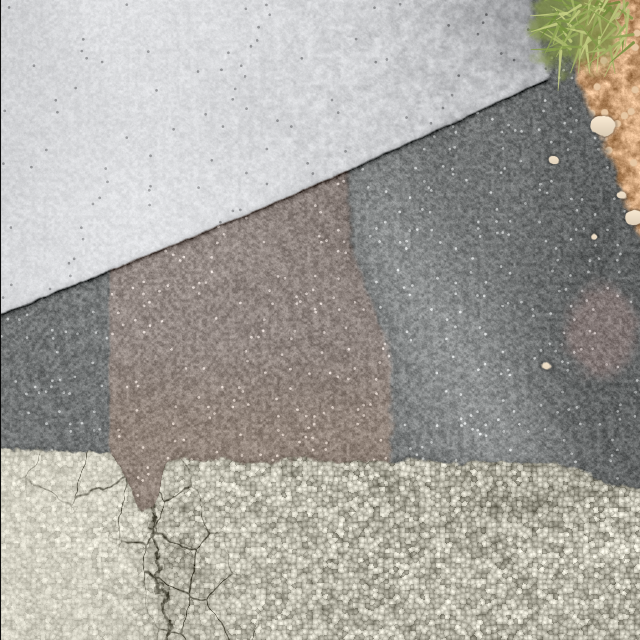
This texture is drawn by a Shadertoy shader. Its source:

```glsl
// Weathered pavement: pale slab, patched asphalt, cracked gravel and a grassy soil corner.
#define GRAIN_SCALE 230.0
#define GRAVEL_SCALE 125.0
#define CRACK_SCALE 17.0
#define CRACK_WIDTH 0.055
#define BLADE_COUNT 90
#define SLAB vec3(0.87, 0.875, 0.885)
#define ASPHALT vec3(0.455, 0.465, 0.465)
#define PATCH vec3(0.565, 0.525, 0.505)
#define GRAVEL vec3(0.715, 0.705, 0.65)
#define SOIL vec3(0.78, 0.61, 0.45)

float hash(vec2 p) {
  return fract(sin(dot(p, vec2(127.1, 311.7))) * 43758.5453);
}

float noise(vec2 p) {
  vec2 i = floor(p), f = fract(p);
  f = f * f * (3.0 - 2.0 * f);
  return mix(mix(hash(i), hash(i + vec2(1, 0)), f.x),
             mix(hash(i + vec2(0, 1)), hash(i + 1.0), f.x), f.y);
}

// Zero-centred layered noise
float fbm(vec2 p) {
  float sum = 0.0, amp = 0.5;
  for (int i = 0; i < 4; i++) {
    sum += amp * (noise(p) - 0.5);
    p = mat2(1.6, 1.2, -1.2, 1.6) * p + 7.3;
    amp *= 0.55;
  }
  return sum;
}

float edge(float d, float soft) {
  float w = max(soft, 0.7 / iResolution.y);
  return smoothstep(-w, w, d);
}

float blob(vec2 p, float x, float y, float w, float h) {
  vec2 q = (p - vec2(x, y)) / vec2(w, h);
  return exp(-dot(q, q));
}

// Nearest and second nearest cell distance, cell id
vec3 cells(vec2 p) {
  vec3 r = vec3(9, 9, 0);
  for (int k = 0; k < 9; k++) {
    vec2 c = floor(p) + vec2(k % 3 - 1, k / 3 - 1);
    float d = length(c + 0.15 + 0.7 * vec2(hash(c), hash(c + 41.0)) - p);
    if (d < r.x) r = vec3(d, r.x, hash(c + 17.0));
    else r.y = min(r.y, d);
  }
  return r;
}

// Crack network and main stem
float cracks(vec2 p, float rough) {
  vec2 bent = p + 0.035 * vec2(fbm(p * 17.0), fbm(p * 17.0 + 31.0));
  vec3 web = cells(bent * CRACK_SCALE * vec2(1, 0.7));
  float x = p.x - 0.235 - 0.45 * (0.22 - p.y);
  float zone = exp(-x * x / 0.006) + 0.55 * blob(p, 0.11, 0.26, 0.1, 0.06);
  float net = (1.0 - smoothstep(0.0, CRACK_WIDTH, web.y - web.x)) * smoothstep(0.15, 0.6, zone);
  float stem = abs(p.x - 0.232 - 0.16 * (0.21 - p.y) - 0.035 * rough);
  return max(net, (1.0 - smoothstep(0.001, 0.005, stem)) * step(p.y, 0.23));
}

// Grass tuft of tapered blades
vec3 grass(vec3 col, vec2 p, float rough) {
  float turf = blob(p, 0.9, 0.97, 0.075, 0.085) + 0.5 * rough;
  col = mix(col, vec3(0.5, 0.56, 0.29), 0.8 * smoothstep(0.3, 0.6, turf));
  for (int i = 0; i < BLADE_COUNT; i++) {
    float id = float(i), a = 2.1 + 3.0 * hash(vec2(id, 3));
    vec2 root = vec2(0.86 + 0.13 * hash(vec2(id, 1)), 0.92 + 0.1 * hash(vec2(id, 2)));
    vec2 dir = (0.02 + 0.045 * hash(vec2(id, 4))) * vec2(cos(a), sin(a));
    float t = clamp(dot(p - root, dir) / dot(dir, dir), 0.0, 1.0);
    float d = length(p - root - t * dir);
    vec3 blade = mix(vec3(0.43, 0.54, 0.22), vec3(0.8, 0.83, 0.54), hash(vec2(id, 5)));
    col = mix(col, blade, 0.9 * edge(0.0024 - 0.0019 * t - d, 0.001));
  }
  return col;
}

void mainImage(out vec4 fragColor, in vec2 fragCoord) {
  vec2 uv = fragCoord / iResolution.y;
  float rough = fbm(uv * 42.0), broad = fbm(uv * 6.0), grain = fbm(uv * GRAIN_SCALE);
  vec3 chip = cells(uv * 105.0);
  float fleck = 1.0 - smoothstep(0.12, 0.32, chip.x);

  // Asphalt with diagonal wear and a stain
  float wear = uv.x - 0.58 - 0.55 * (0.68 - uv.y);
  vec3 col = ASPHALT + 0.05 * broad + 0.1 * exp(-wear * wear / 0.012) * smoothstep(0.9, 0.6, uv.y);
  col -= 0.075 * smoothstep(0.74, 0.95, uv.x + 0.1 * broad);
  float stain = blob(uv, 0.94, 0.48, 0.06, 0.075) + 0.3 * rough;
  col = mix(col, vec3(0.53, 0.48, 0.47), 0.85 * smoothstep(0.25, 0.6, stain));

  // Brown patch
  float right = 0.546 + 0.065 * smoothstep(0.65, 0.42, uv.y) + 0.016 * rough;
  float inPatch = edge(uv.x - 0.171 - 0.006 * rough, 0.003) * edge(right - uv.x, 0.006);
  col = mix(col, PATCH + 0.1 * broad - vec3(0, 0.012, 0.03) * smoothstep(0.5, 0.3, uv.y), inPatch);
  col -= 0.09 * exp(-abs(uv.x - right) * 130.0) * smoothstep(0.45, 0.65, uv.y);
  col += 0.36 * grain + 0.28 * fleck * step(0.91, chip.z);

  // Gravel below a ragged border with a pointed notch
  float border = 0.297 - 0.018 * smoothstep(0.0, 0.4, uv.x) - 0.038 * smoothstep(0.85, 0.98, uv.x) + 0.024 * rough;
  border -= 0.083 * smoothstep(0.165, 0.23, uv.x) * smoothstep(0.264, 0.238, uv.x);
  vec3 pebble = cells(uv * GRAVEL_SCALE);
  float pale = 1.0 - smoothstep(0.0, 0.55, uv.x + 0.3 * broad);
  vec3 gravel = GRAVEL + 0.13 * pale + 0.12 * broad + 0.24 * grain;
  gravel += (1.0 - 0.6 * pale) * (0.3 * pebble.z - 0.36 * pebble.x);
  gravel -= 0.1 * (blob(uv, 0.28, 0.12, 0.045, 0.13) + blob(uv, 0.82, 0.22, 0.14, 0.05));
  col = mix(col, gravel - 0.36 * cracks(uv, rough), edge(border - uv.y, 0.003));
  col -= 0.1 * exp(-abs(uv.y - border) * 220.0);

  // Pale slab above the slanting joint
  float joint = uv.y - 0.509 - 0.43 * uv.x + 0.009 * sin(3.65 * uv.x) - 0.005 * rough;
  float side = edge(0.858 - 0.24 * max(uv.y - 0.88, 0.0) - uv.x + 0.012 * rough, 0.006);
  float coarse = smoothstep(0.15, 0.8, uv.x);
  vec3 slab = SLAB + 0.06 * broad + 0.14 * grain + mix(0.04, 0.22, coarse) * fbm(uv * 95.0);
  slab -= 0.07 * coarse + 0.2 * blob(uv, 0.85, 0.99, 0.14, 0.12) + 0.06 * blob(uv, 0.0, 0.9, 0.12, 0.3);
  slab -= 0.25 * fleck * step(0.965, chip.z);
  col = mix(col, slab, edge(joint, 0.002) * side);
  col -= 0.33 * exp(-abs(joint + 0.002) * 330.0) * side;

  // Soil bank
  float bank = uv.x - 0.905 - 0.4 * max(0.87 - uv.y, 0.0) - 0.022 * rough;
  vec3 stone = cells(uv * 48.0);
  vec3 soil = SOIL + 0.65 * fbm(uv * 75.0) + 0.25 * grain;
  soil = mix(soil, vec3(0.9, 0.78, 0.64), step(0.78, stone.z) * smoothstep(0.34, 0.2, stone.x));
  col = mix(col, soil, edge(bank, 0.008) * step(0.6, uv.y));

  // Loose stones: position and radius
  vec3 stones[6] = vec3[6](vec3(0.942, 0.804, 0.017), vec3(0.991, 0.66, 0.014), vec3(0.972, 0.695, 0.008),
    vec3(0.867, 0.751, 0.007), vec3(0.854, 0.428, 0.008), vec3(0.929, 0.629, 0.005));
  for (int i = 0; i < 6; i++) {
    vec2 q = uv - stones[i].xy;
    float d = stones[i].z - length(q * vec2(0.95, 1.15)) + 0.012 * rough;
    col *= 1.0 - 0.25 * edge(d + 0.003, 0.004);
    col = mix(col, vec3(0.92, 0.86, 0.77) + 4.0 * q.y, edge(d, 0.0015));
  }

  if (uv.x > 0.74 && uv.y > 0.8) col = grass(col, uv, rough);
  col *= edge(uv.x - 0.0015, 0.0005);
  fragColor = vec4(clamp(col, 0.0, 1.0), 1);
}
```
